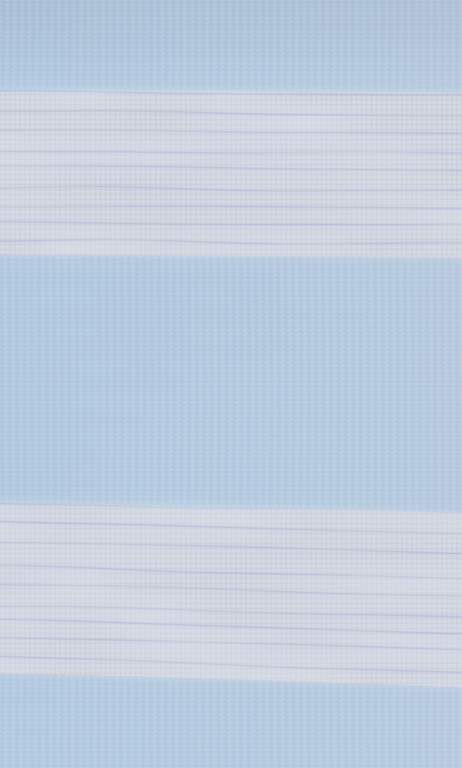
Write a Shadertoy shader that draws this texture.

```glsl
const vec3 SHEER = vec3(0.830, 0.848, 0.890);
const vec3 THREAD = vec3(0.710, 0.730, 0.840);
const vec3 RIB_DARK = vec3(0.675, 0.780, 0.878);
const vec3 RIB_LIGHT = vec3(0.745, 0.807, 0.872);
const vec3 HEM = vec3(0.780, 0.840, 0.895);

// Sheer bands measured down from the top: left top, left bottom, right top, right bottom
const vec4 UPPER_BAND = vec4(0.116, 0.331, 0.120, 0.335);
const vec4 LOWER_BAND = vec4(0.654, 0.876, 0.667, 0.894);

const float RIBS = 62.0;
const float RIB_ROWS = 170.0;
const float MESH_COLUMNS = 92.0;
const float MESH_ROWS = 154.0;
const int LINES = 9;
const float LINE_STEP = 0.115;
const float LINE_HALF_WIDTH = 0.0011;
const float TAU = 6.2831853;

float hash(vec2 p) {
    p = fract(p * vec2(0.1031, 0.1137));
    p += dot(p, p.yx + 33.33);
    return fract((p.x + p.y) * p.x * 97.31);
}

float noise(vec2 p) {
    vec2 cell = floor(p), f = fract(p);
    f = f * f * (3.0 - 2.0 * f);
    return mix(mix(hash(cell), hash(cell + vec2(1, 0)), f.x),
               mix(hash(cell + vec2(0, 1)), hash(cell + vec2(1, 1)), f.x), f.y);
}

// Opaque cloth: vertical ribs with a fine zigzag weave
vec3 ribbedCloth(vec2 p) {
    float row = p.y * RIB_ROWS;
    float zigzag = 0.10 * sin(TAU * row);
    float bend = 0.35 * noise(vec2(p.x * 3.0, p.y * 4.0));
    float rib = 0.5 + 0.5 * cos(TAU * (p.x * RIBS + zigzag + bend));
    float weave = cos(TAU * row) * (0.4 + 0.6 * rib);
    float fade = 0.85 - 0.25 * noise(p * vec2(5.0, 7.0));
    vec3 color = mix(RIB_DARK, RIB_LIGHT, 0.5 + (rib - 0.5) * fade);
    color += 0.010 * weave;
    // Bluer on the left, greyer on the right
    return color + vec3(0.018, 0.004, -0.004) * (p.x - 0.5);
}

// Sheer cloth: fine mesh crossed by wavering threads
vec3 sheerCloth(vec2 p, vec2 edges, float seed, float pixel) {
    float height = edges.y - edges.x;
    float columns = pow(0.5 + 0.5 * cos(TAU * p.x * MESH_COLUMNS), 3.0);
    float rows = pow(0.5 + 0.5 * cos(TAU * p.y * MESH_ROWS), 3.0);
    float patchiness = noise(vec2(p.x * 6.0, p.y * 25.0) + seed);
    vec3 color = SHEER - (0.020 * columns + 0.022 * rows) * (0.5 + patchiness);
    color += 0.012 * (1.0 - patchiness);

    for (int i = 0; i < LINES; i++) {
        float k = float(i);
        vec2 id = vec2(k + 1.0, seed);
        float jitter = (hash(id) - 0.5) * 0.006 * seed;
        float wave = (noise(vec2(p.x * 2.5 + k * 7.3, seed * 11.0)) - 0.5) * 0.006;
        float center = edges.x + height * (0.012 + LINE_STEP * k) + jitter + wave;
        float d = p.y - center;
        float thread = 1.0 - smoothstep(-pixel, pixel, abs(d) - LINE_HALF_WIDTH);
        float shadow = exp(-abs(d) / 0.0035);
        float strength = 0.55 + 0.45 * noise(vec2(p.x * 5.0 + k * 3.7, seed));
        color = mix(color, THREAD, strength * (0.65 * thread + 0.15 * shadow));
    }
    return color;
}

// Lays one sheer band and its soft hems over the cloth
vec3 addBand(vec3 color, vec2 p, vec4 band, float seed, float pixel) {
    vec2 edges = mix(band.xy, band.zw, p.x);
    edges += 0.0015 * (noise(vec2(p.x * 4.0, seed)) - 0.5);
    float inside = min(p.y - edges.x, edges.y - p.y);
    float mask = smoothstep(-pixel, pixel, inside);
    float hem = exp(-abs(inside) / 0.005) * (1.0 - mask);
    color = mix(color, HEM, 0.65 * hem);
    return mix(color, sheerCloth(p, edges, seed, pixel), mask);
}

void mainImage(out vec4 fragColor, in vec2 fragCoord) {
    vec2 p = fragCoord / iResolution.xy;
    p.y = 1.0 - p.y;
    float pixel = 1.0 / iResolution.y;

    vec3 color = ribbedCloth(p);
    color = addBand(color, p, UPPER_BAND, 1.0, pixel);
    color = addBand(color, p, LOWER_BAND, 2.0, pixel);

    // Gentle shade toward the top and uneven light
    color *= 1.0 - 0.035 * (1.0 - smoothstep(0.0, 0.12, p.y));
    color += 0.010 * (noise(p * vec2(3.0, 5.0)) - 0.5);
    fragColor = vec4(clamp(color, 0.0, 1.0), 1.0);
}
```
